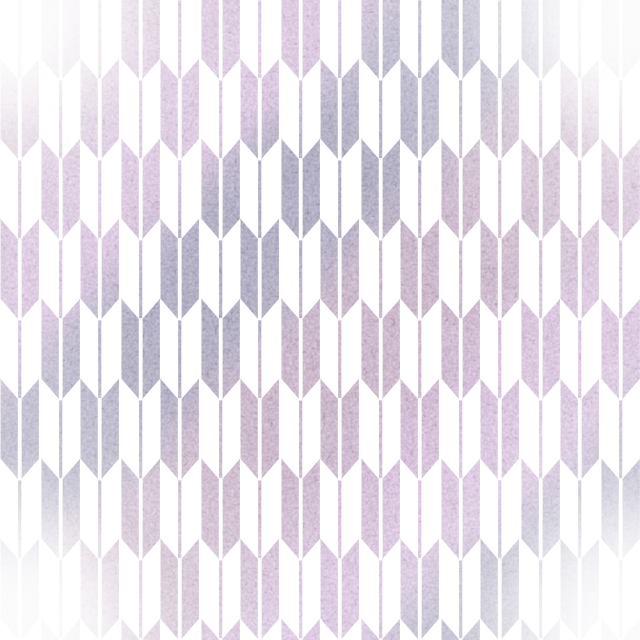
Reproduce this pattern procedurally as a three.js fragment shader.

```glsl
// Staggered arrow-feather (yagasuri) columns, 8 pairs across and 4 feathers down.
// Each feather is a slanted band split by a white quill; a thin shaft links feathers.
// Diagonal lilac, slate and mauve washes carry paper grain and fade in the corners.
varying vec2 vUv;

const float TAU = 6.2831853;
const float CELLS = 8.0;        // column pairs across, half periods down
const float SOFT = 0.009;       // edge softness in cells
const float HALF_WIDTH = 0.24;  // half width of a feather
const float QUILL = 0.024;      // half width of the white split
const float SHAFT = 0.02;       // half width of the linking line
const float NOTCH = 0.25;       // depth of the V
const float TOP = 0.735;        // first feather tip below the top edge

const vec3 PAPER = vec3(1.0);
const vec3 LILAC = vec3(0.835, 0.755, 0.855);
const vec3 MAUVE = vec3(0.795, 0.725, 0.795);
const vec3 SLATE = vec3(0.695, 0.685, 0.765);

float fill(float dist) {
  return 1.0 - smoothstep(-SOFT, SOFT, dist);
}

vec2 gradientAt(vec2 cell, float period) {
  vec3 p = fract(mod(cell, period).xyx * vec3(0.1031, 0.1030, 0.0973));
  p += dot(p, p.yzx + 33.33);
  float angle = TAU * fract((p.x + p.y) * p.z);
  return vec2(cos(angle), sin(angle));
}

// Gradient noise that wraps after a whole number of cells, about -1 to 1
float noise(vec2 uv, float period) {
  vec2 p = uv * period;
  vec2 i = floor(p);
  vec2 f = p - i;
  vec2 u = f * f * f * (f * (f * 6.0 - 15.0) + 10.0);
  vec2 e = vec2(1.0, 0.0);
  float a = dot(gradientAt(i, period), f);
  float b = dot(gradientAt(i + e.xy, period), f - e.xy);
  float c = dot(gradientAt(i + e.yx, period), f - e.yx);
  float d = dot(gradientAt(i + e.xx, period), f - e.xx);
  return 1.4 * mix(mix(a, b, u.x), mix(c, d, u.x), u.y);
}

// Signed distance to a band of the given centre and half length, repeating every 2
float bandDistance(float t, float centre, float halfLength) {
  return abs(mod(t - centre + 1.0, 2.0) - 1.0) - halfLength;
}

// Coverage of the feathers and their shafts; p in cells, y downwards
float featherMask(vec2 p) {
  float x = fract(p.x);
  float odd = step(0.5, x);
  float side = abs(x - mix(0.2465, 0.7585, odd));
  float y = p.y - TOP - odd;

  float slope = NOTCH / (HALF_WIDTH - QUILL);
  float slant = bandDistance(y - slope * (HALF_WIDTH - side), 0.5, 0.5);
  slant /= sqrt(1.0 + slope * slope);
  float vane = max(slant, max(side - HALF_WIDTH, QUILL - side));

  float shaft = max(side - SHAFT, bandDistance(y - NOTCH, 1.505, 0.485));
  return max(fill(vane), fill(shaft));
}

// Diagonal colour washes, once around per canvas
vec3 washColour(vec2 uv) {
  float phase = TAU * (uv.x + 1.0 - uv.y - 0.78 + 0.04 * noise(uv, 4.0));
  vec3 warm = mix(LILAC, MAUVE, smoothstep(-0.8, 0.8, sin(phase)));
  return mix(warm, SLATE, smoothstep(0.1, 1.0, cos(phase)));
}

// Fading towards the corners
float cornerFade(vec2 uv) {
  float corner = cos(TAU * uv.x) + cos(TAU * uv.y);
  return 0.24 * smoothstep(-1.2, 0.6, corner) + 0.7 * smoothstep(0.5, 2.0, corner);
}

// Paper tooth, dark specks and short curled fibres
float paperGrain(vec2 uv) {
  float fine = noise(uv, 230.0);
  float coarse = noise(uv + 0.37, 110.0);
  float specks = smoothstep(0.3, 0.8, noise(uv + 0.61, 160.0));
  float ridge = 1.0 - smoothstep(0.0, 0.12, abs(noise(uv + 0.19, 44.0)));
  float fibres = ridge * smoothstep(0.2, 0.55, noise(uv + 0.83, 38.0));
  return 0.055 * fine + 0.03 * coarse + 0.015 * noise(uv, 20.0)
       - 0.07 * specks - 0.06 * fibres;
}

void main() {
  vec2 cell = vec2(vUv.x, 1.0 - vUv.y) * CELLS;
  vec3 ink = washColour(vUv) + paperGrain(vUv) + 0.01;
  ink = mix(ink, PAPER, cornerFade(vUv));
  gl_FragColor = vec4(mix(PAPER, ink, featherMask(cell)), 1.0);
}
```
